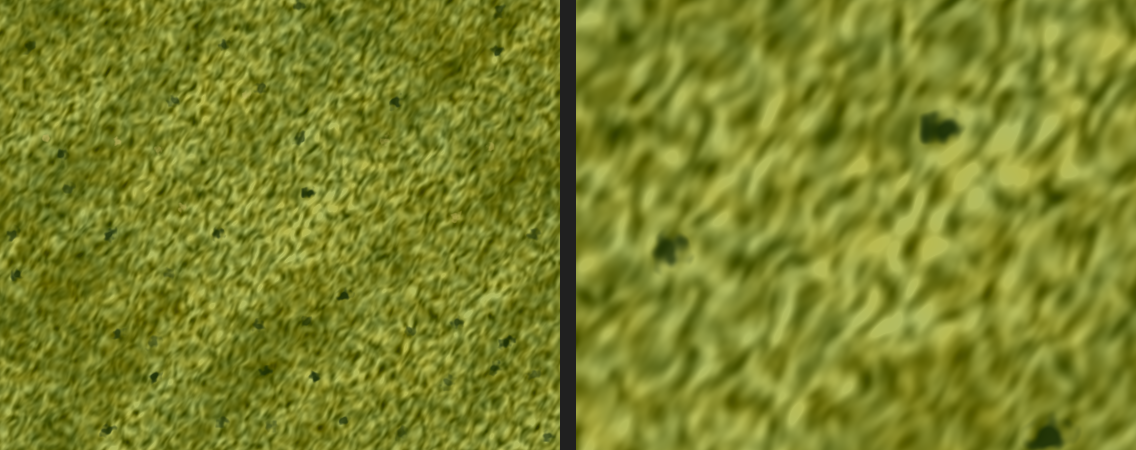
Left: the whole. Right: its middle third, enlarged.
A WebGL 1 fragment shader for this texture:

```glsl
precision highp float;
// Mown grass seen from above: fine slanted blades, soft diagonal bands, sparse dark gaps and pale flecks.

uniform vec2 u_resolution;

// Lengths are fractions of the canvas height; angles are in radians.
const vec3 GRASS_MEAN = vec3(0.470, 0.503, 0.145);
const vec3 GRASS_SPREAD = vec3(0.085, 0.083, 0.074);   // colour change per unit of tone
const vec3 WARM_SHIFT = vec3(0.014, -0.004, -0.032);   // yellow-brown versus blue-green
const vec3 GAP_COLOR = vec3(0.09, 0.17, 0.02);
const vec3 FLECK_COLOR = vec3(0.78, 0.73, 0.40);
const vec2 BLADE_SIZE = vec2(0.027, 0.0145);           // along, across
const vec2 TUFT_SIZE = vec2(0.075, 0.045);
const vec2 BAND_SIZE = vec2(0.55, 0.15);
const float BLADE_ANGLE = 0.98;
const float BLADE_FAN = 0.16;
const float BAND_ANGLE = 0.68;
const float BLADE_GAIN = 2.85;
const float FINE_GAIN = 1.3;
const float TUFT_GAIN = 1.5;
const float BAND_GAIN = 1.7;
const float GAP_CELL = 0.105;
const float GAP_RADIUS = 0.0115;
const float GAP_CHANCE = 0.30;
const float FLECK_CELL = 0.15;
const float FLECK_RADIUS = 0.0085;
const float FLECK_CHANCE = 0.20;

vec3 hash3(vec2 cell) {
  vec3 q = fract(cell.xyx * vec3(0.1031, 0.1030, 0.0973));
  q += dot(q, q.yxz + 33.33);
  return fract((q.xxy + q.yzz) * q.zyx);
}

float cornerSlope(vec2 cell, vec2 offset) {
  float a = 6.28319 * hash3(cell).x;
  return dot(vec2(cos(a), sin(a)), offset);
}

float gradientNoise(vec2 p) {
  vec2 i = floor(p);
  vec2 f = p - i;
  vec2 w = f * f * f * (f * (f * 6.0 - 15.0) + 10.0);
  vec2 e = vec2(1.0, 0.0);
  float low = mix(cornerSlope(i, f), cornerSlope(i + e, f - e), w.x);
  float high = mix(cornerSlope(i + e.yx, f - e.yx), cornerSlope(i + 1.0, f - 1.0), w.x);
  return mix(low, high, w.y);
}

// Coordinates along and across a direction.
vec2 alignTo(vec2 p, float angle) {
  float c = cos(angle);
  float s = sin(angle);
  return vec2(c * p.x + s * p.y, c * p.y - s * p.x);
}

float streaks(vec2 p, float angle, vec2 size, float seed) {
  return gradientNoise(alignTo(p, angle) / size + seed);
}

// Scattered soft blobs, at most one per cell, with ragged outlines.
float scatter(vec2 p, float cellSize, float radius, float chance, float seed) {
  vec2 cell = floor(p / cellSize);
  vec3 place = hash3(cell + seed);
  vec3 shape = hash3(cell + seed + 57.0);
  vec2 center = (cell + 0.25 + 0.5 * place.xy) * cellSize;
  vec2 d = alignTo(p - center, 0.35 + 0.8 * shape.x) / radius;
  d.x /= 1.0 + 0.6 * shape.y;
  float ragged = 0.9 * gradientNoise(p / radius + seed);
  float blob = 1.0 - smoothstep(0.3, 1.3, length(d) + ragged);
  return blob * step(place.z, chance) * (0.5 + 0.5 * shape.z);
}

void main() {
  vec2 p = gl_FragCoord.xy / u_resolution.y;

  // Broad light and dark bands, then tufts
  float band = streaks(p, BAND_ANGLE, BAND_SIZE, 11.0)
             + 0.6 * streaks(p, BAND_ANGLE + 0.15, BAND_SIZE * 0.45, 29.0);
  float tuft = streaks(p, BAND_ANGLE, TUFT_SIZE, 43.0);

  // Two crossing layers of blades, bent slightly, with a finer layer on top
  vec2 bend = vec2(gradientNoise(p * 23.0 + 5.0), gradientNoise(p * 23.0 + 71.0));
  vec2 q = p + 0.008 * bend;
  float blades = streaks(q, BLADE_ANGLE - BLADE_FAN, BLADE_SIZE, 101.0)
               + streaks(q, BLADE_ANGLE + BLADE_FAN, BLADE_SIZE * 0.88, 167.0);
  float fine = streaks(q, BLADE_ANGLE, BLADE_SIZE * 0.6, 211.0);
  float relief = 1.0 + 0.6 * band;

  float tone = BAND_GAIN * band + TUFT_GAIN * tuft
             + relief * (BLADE_GAIN * blades + FINE_GAIN * fine);
  float warmth = 2.2 * gradientNoise(p * 34.0 + 307.0) + 1.6 * gradientNoise(p * 5.0 + 353.0);

  vec3 color = GRASS_MEAN + GRASS_SPREAD * clamp(tone, -3.2, 2.8) + WARM_SHIFT * warmth;

  // Gaps grow rarer toward the top
  float gaps = scatter(p, GAP_CELL, GAP_RADIUS, GAP_CHANCE * (1.1 - 0.8 * floor(p.y * 2.0) * 0.5), 401.0);
  float flecks = scatter(p, FLECK_CELL, FLECK_RADIUS, FLECK_CHANCE, 503.0);
  color = mix(color, GAP_COLOR, 0.9 * gaps);
  color = mix(color, FLECK_COLOR, 0.75 * flecks);

  gl_FragColor = vec4(clamp(color, 0.0, 1.0), 1.0);
}
```
